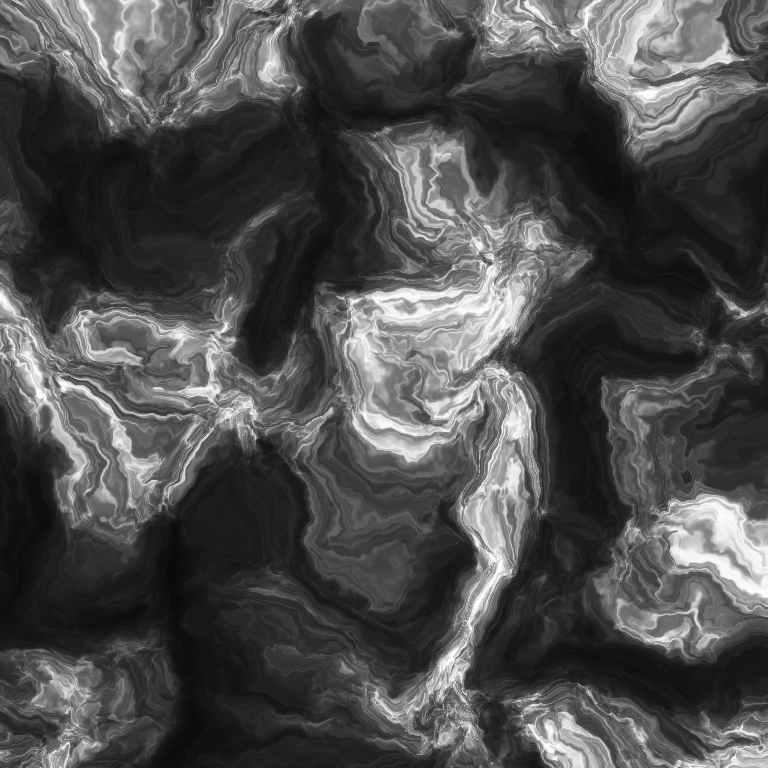
A WebGL 2 fragment shader for this texture:

```glsl
#version 300 es
precision highp float;
// Billowing grey smoke: a broad cloud field in a twice-warped domain,
// overlaid with translucent sheets that have bright rims, and with fine
// curling strands. The summed density maps to light by exp().

uniform vec2 u_resolution;
out vec4 fragColor;

const float CLOUD_SCALE = 3.7;     // cloud cells across the canvas
const float FIELD_SPREAD = 0.118;  // standard deviation of fbm()
const int SHEET_COUNT = 4;
const int STRAND_OCTAVES = 4;
const mat2 TURN = mat2(0.8, 0.6, -0.6, 0.8);

float hash(vec2 cell) {
    return fract(sin(dot(cell, vec2(127.1, 311.7))) * 43758.5453);
}

float cornerSlope(vec2 cell, vec2 offset) {
    float angle = 6.2831853 * hash(cell);
    return dot(vec2(cos(angle), sin(angle)), offset);
}

// Gradient noise, centred on zero
float noise(vec2 p) {
    vec2 cell = floor(p);
    vec2 f = p - cell;
    vec2 blend = f * f * f * (f * (f * 6.0 - 15.0) + 10.0);
    vec2 right = vec2(1.0, 0.0);
    vec2 up = vec2(0.0, 1.0);
    float low = mix(cornerSlope(cell, f), cornerSlope(cell + right, f - right), blend.x);
    float high = mix(cornerSlope(cell + up, f - up), cornerSlope(cell + 1.0, f - 1.0), blend.x);
    return mix(low, high, blend.y);
}

float fbm(vec2 p, int octaves, float gain) {
    float sum = 0.0;
    float amplitude = 0.5;
    for (int i = 0; i < octaves; i++) {
        sum += amplitude * noise(p);
        p = TURN * p * 2.03 + vec2(5.3, 2.7);
        amplitude *= gain;
    }
    return sum;
}

vec2 warp(vec2 p, float strength) {
    vec2 push = vec2(fbm(p + vec2(3.1, 8.4), 6, 0.46), fbm(p + vec2(17.3, 29.1), 6, 0.46));
    return p + strength * push;
}

// Sharp on the outer side, fading slowly inward
float rim(float field, float fade) {
    return smoothstep(-0.012, 0.014, field) * exp(-max(field, 0.0) / fade);
}

float sheets(vec2 p) {
    float sum = 0.0;
    for (int i = 0; i < SHEET_COUNT; i++) {
        float layer = float(i);
        vec2 q = p * (0.85 + 0.35 * layer) + vec2(11.7, 6.3) * (layer + 1.0);
        sum += rim(fbm(q, 5, 0.45), 0.06);
    }
    return sum;
}

// Bright line along the zero crossings, kept at least a pixel wide
float ridge(float value, float width) {
    float smoothWidth = max(width, 0.6 * fwidth(value));
    return width / smoothWidth * exp(-abs(value) / smoothWidth);
}

// Thin curling ridges, slightly drawn out along the cloud contours
float strands(vec2 p, float field) {
    vec2 q = p * 3.4 + vec2(4.0, -3.0) * field;
    float sum = 0.0;
    float weight = 1.0;
    float width = 0.06;
    for (int i = 0; i < STRAND_OCTAVES; i++) {
        sum += weight * ridge(noise(q), width);
        q = TURN * q * 1.8 + vec2(7.9, 4.1);
        weight *= 0.85;
        width *= 1.5;
    }
    return sum;
}

// Exponential exposure with a soft shoulder near white
float expose(float density) {
    float light = 0.264 * exp(0.66 * density);
    return light / pow(1.0 + pow(light, 4.0), 0.25);
}

void main() {
    vec2 uv = gl_FragCoord.xy / min(u_resolution.x, u_resolution.y);
    vec2 p = uv * CLOUD_SCALE + vec2(2.4, 5.6);
    vec2 flow = warp(warp(p, 0.9), 0.7);
    vec2 curls = warp(flow * 2.6, 0.9) / 2.6;

    // Cloud body with a firm edge, and faint haze everywhere
    float field = fbm(flow, 6, 0.48);
    float body = field / FIELD_SPREAD;
    float edge = smoothstep(-0.03, 0.03, field) - 0.5;
    float haze = fbm(curls * 2.2 + 31.0, 5, 0.55) / FIELD_SPREAD;
    float density = 0.48 * body + 0.3 * edge + 0.2 * haze;

    // Detail is strongest inside the cloud
    float cover = mix(0.3, 1.0, smoothstep(-1.3, 0.9, body));
    density += cover * (0.75 * sheets(curls) + 0.8 * strands(curls, field));

    float light = expose((density - 0.95) / 0.9);
    fragColor = vec4(vec3(light), 1.0);
}
```
